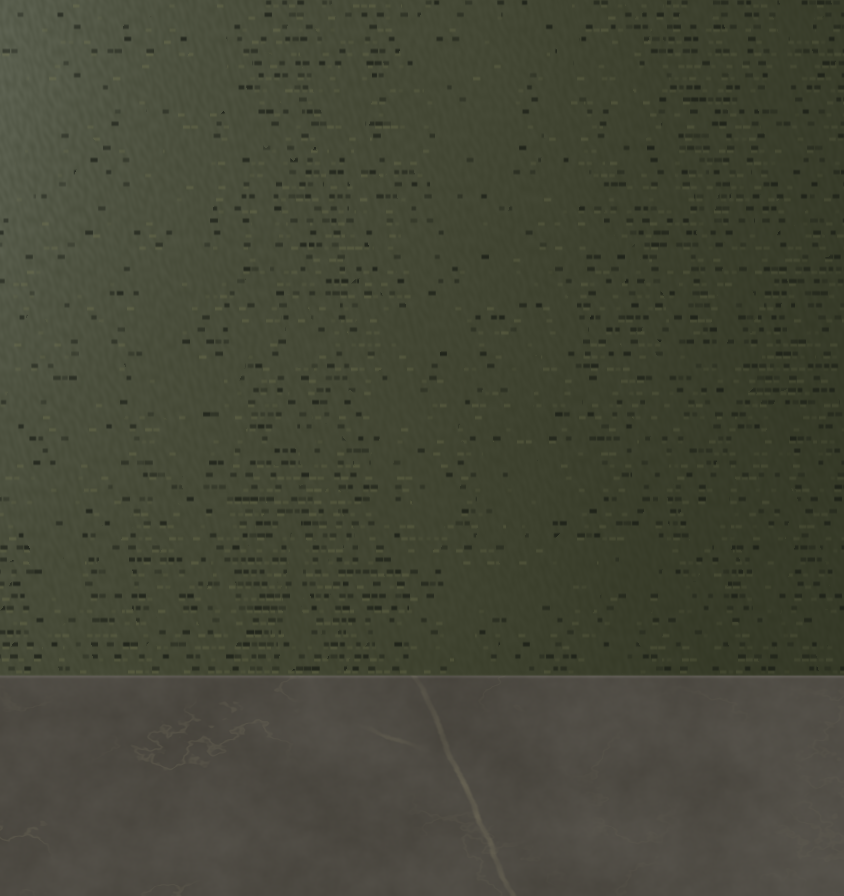
Give the GLSL for this texture, as a WebGL 1 fragment shader.

```glsl
precision highp float;

uniform vec2 u_resolution;

#define HORIZON 0.246
#define ROWS 74.0
#define COLUMNS 112.0
#define WALL_LIGHT vec3(0.350, 0.370, 0.305)
#define WALL_MID vec3(0.248, 0.262, 0.185)
#define WALL_DARK vec3(0.205, 0.222, 0.150)
#define PIT_COLOR vec3(0.115, 0.130, 0.095)
#define GLINT_COLOR vec3(0.365, 0.375, 0.255)
#define STONE_COLOR vec3(0.308, 0.295, 0.266)
#define VEIN_COLOR vec3(0.440, 0.420, 0.345)

float hash(vec2 p) {
  return fract(sin(dot(p, vec2(127.1, 311.7))) * 43758.545);
}

vec2 gradientAt(vec2 cell) {
  float angle = 6.28318 * hash(cell);
  return vec2(cos(angle), sin(angle));
}

float gradientNoise(vec2 p) {
  vec2 i = floor(p), f = fract(p);
  vec2 u = f * f * f * (f * (f * 6.0 - 15.0) + 10.0);
  vec2 e = vec2(1.0, 0.0);
  float low = mix(dot(gradientAt(i), f), dot(gradientAt(i + e), f - e), u.x);
  float high = mix(dot(gradientAt(i + e.yx), f - e.yx),
                   dot(gradientAt(i + e.xx), f - e.xx), u.x);
  return mix(low, high, u.y);
}

float fbm(vec2 p) {
  float sum = 0.0, amplitude = 0.5;
  for (int i = 0; i < 5; i++) {
    sum += amplitude * gradientNoise(p);
    p = p * 2.03 + 17.3;
    amplitude *= 0.55;
  }
  return sum;
}

float bump(float x, float center, float width) {
  float d = (x - center) / width;
  return exp(-d * d);
}

// Share of woven cells that carry a mark
float weaveDensity(vec2 uv) {
  float x = uv.x - 0.06 * (uv.y - 0.5);
  float density = 0.07 + 0.32 * bump(x, 0.36, 0.085);
  density += 0.25 * smoothstep(0.60, 0.80, x);
  density += 0.26 * (1.0 - smoothstep(0.28, 0.55, uv.y)) * (1.0 - smoothstep(0.40, 0.56, x));
  density += 0.10 * bump(x, 0.54, 0.03) * (1.0 - smoothstep(0.4, 0.7, uv.y));
  float streaks = gradientNoise(vec2(x * 15.0, uv.y * 4.0))
                + 0.6 * gradientNoise(vec2(x * 38.0, uv.y * 11.0));
  return density * clamp(1.0 + 1.5 * streaks, 0.1, 2.2);
}

float dash(vec2 local, vec2 halfSize) {
  vec2 d = abs(local) - halfSize;
  return (1.0 - smoothstep(-0.12, 0.16, d.x)) * (1.0 - smoothstep(-0.12, 0.12, d.y));
}

vec3 wall(vec2 uv, vec2 p) {
  // Light falling from the upper left
  float glow = exp(-2.9 * uv.x) * mix(0.25, 1.0, smoothstep(0.15, 1.0, uv.y));
  float shade = smoothstep(0.35, 1.1, uv.x + 0.25 * (0.6 - uv.y));
  vec3 color = mix(WALL_MID, WALL_DARK, shade);
  color = mix(color, WALL_LIGHT, glow);

  // Fine slanted grain
  float grain = gradientNoise(vec2(p.x + 0.25 * p.y, p.y * 0.45) * 190.0);
  color += (0.014 + 0.025 * glow) * grain + 0.010 * fbm(p * 5.0);

  // Rows of pits and glints
  vec2 grid = vec2(p.x * COLUMNS, (p.y - HORIZON) * ROWS);
  grid.x += hash(vec2(floor(grid.y), 3.0));
  vec2 cell = floor(grid);
  vec2 local = fract(grid) - 0.5;
  float density = weaveDensity(uv);
  float pitChance = hash(cell + 11.0);
  float glintChance = hash(cell + 47.0);
  float size = hash(cell + 83.0);
  float pit = dash(local - vec2(0.0, 0.08), vec2(0.26 + 0.24 * size, 0.17));
  float glint = dash(local + vec2(0.08, 0.20), vec2(0.22 + 0.24 * size, 0.13));
  pit *= step(pitChance, density) * mix(0.35, 0.95, hash(cell + 5.0));
  glint *= step(glintChance, density * 1.1) * mix(0.2, 0.62, size) * (1.0 - 0.45 * shade);
  color = mix(color, GLINT_COLOR + 0.07 * glow, glint);
  return mix(color, PIT_COLOR + 0.05 * glow, pit);
}

vec3 stone(vec2 uv, vec2 p) {
  float cloud = fbm(p * vec2(7.0, 9.0));
  vec3 color = STONE_COLOR + 0.055 * cloud + 0.025 * fbm(p * 42.0);
  color += 0.018 * (smoothstep(0.55, 1.0, uv.x) - 0.4);

  // Faint broken mineral threads
  float ridge = abs(fbm(p * vec2(9.0, 13.0) + 31.0));
  float patches = smoothstep(0.0, 0.35, gradientNoise(p * 8.0 + 9.0));
  float thread = (1.0 - smoothstep(0.0, 0.035, ridge)) * patches;
  color = mix(color, VEIN_COLOR, thread * mix(0.30, 0.12, smoothstep(0.2, 0.7, uv.x)));

  // Main vein descending to the right
  float path = mix(0.608, 0.493, uv.y / HORIZON) + 0.010 * fbm(vec2(p.y * 22.0, 4.0));
  float offset = abs(uv.x - path);
  float strength = mix(0.30, 0.65, bump(uv.y, 0.09, 0.08));
  strength *= 0.8 + 0.8 * gradientNoise(p * 60.0);
  color = mix(color, VEIN_COLOR, strength * (1.0 - smoothstep(0.001, 0.0055, offset)));

  // Short branch left of the vein
  float branch = abs(uv.y - 0.178 + 0.35 * (uv.x - 0.465) + 0.008 * fbm(p * 25.0));
  float reach = bump(uv.x, 0.465, 0.025);
  return mix(color, VEIN_COLOR, 0.35 * reach * (1.0 - smoothstep(0.0005, 0.004, branch)));
}

void main() {
  vec2 uv = gl_FragCoord.xy / u_resolution;
  vec2 p = gl_FragCoord.xy / u_resolution.y;
  float edge = 0.75 / u_resolution.y;
  float above = smoothstep(HORIZON - edge, HORIZON + edge, uv.y);
  vec3 color = mix(stone(uv, p), wall(uv, p), above);

  // Lit rim where the stone meets the wall
  color += 0.055 * bump(uv.y, HORIZON - 0.001, 0.0018);
  gl_FragColor = vec4(color, 1.0);
}
```
